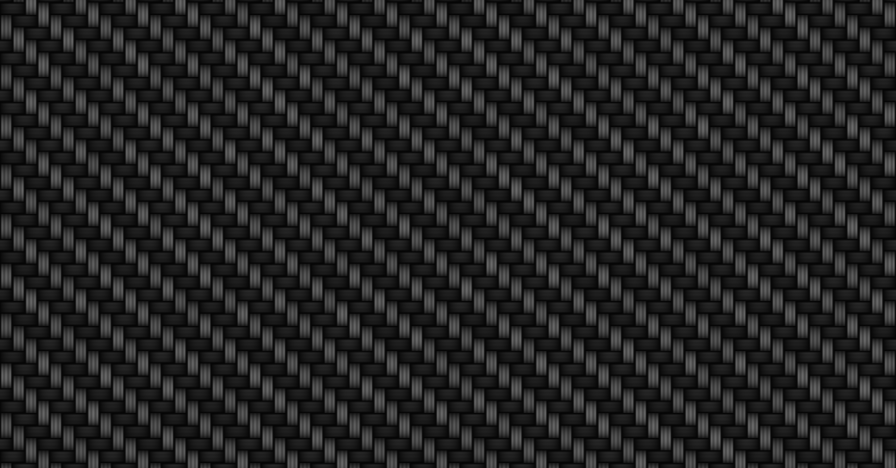
Reproduce this texture procedurally as a Shadertoy shader.

```glsl
// Dark carbon-fibre cloth: a 2/2 twill of bright upright tows over dark level tows.
#define REPEATS 18.0      // twill repeats across the canvas
#define ROW_SHIFT 0.2     // vertical offset of the weave, in tows
#define FIBRES 3.0        // streaks across one tow
#define STREAK 0.20       // streak contrast
#define WARP_LIGHT 0.325  // peak brightness of upright tows
#define WEFT_LIGHT 0.135  // peak brightness of level tows
#define GAP_DARK 0.018    // brightness of the gaps
#define VARIATION 0.10    // brightness change between floats
#define SAMPLES 3         // antialiasing grid per pixel

const float PI = 3.14159265;

float hash(vec2 p) {
    p = fract(p * vec2(0.1031, 0.1173));
    p += dot(p, p.yx + 33.33);
    return fract((p.x + p.y) * p.x * 47.3);
}

// Soft-edged strip across a tow, 0 at its borders
float strip(float across, float edge) {
    return smoothstep(0.0, edge, across) * smoothstep(0.0, edge, 1.0 - across);
}

// Fine fibres running along a tow
float fibres(float across, float seed) {
    float wave = cos(2.0 * PI * (FIBRES * across - 0.5));
    return 1.0 + STREAK * wave + 0.08 * (hash(vec2(floor(across * 6.0), seed)) - 0.5);
}

// Upright float: two tows long, rounded at both ends
float warp(float across, float along, float seed) {
    float crown = pow(max(sin(PI * along), 0.0), 0.75);
    float body = strip(across, 0.18) * fibres(across, seed);
    return mix(0.05, WARP_LIGHT * mix(0.85, 1.0, along), crown) * body;
}

// Level float: lit along its upper side, shaded at its ends
float weft(float across, float along, float seed) {
    float crown = pow(max(sin(PI * along), 0.0), 0.7);
    float body = strip(across, 0.2) * mix(1.0, 0.55, across);
    return WEFT_LIGHT * crown * body * mix(1.0, fibres(across, seed), 0.4);
}

// Brightness of the cloth; p counts tows rightward and downward
float twill(vec2 p) {
    vec2 cell = floor(p);
    vec2 local = p - cell;
    bool warpOnTop = mod(cell.y - cell.x - 1.0, 4.0) < 2.0;

    // Distance along the visible float, and an id shared by its two cells
    float run = warpOnTop ? p.y - cell.x - 1.0 : p.x - cell.y;
    float along = mod(run, 4.0) * 0.5;
    vec2 id = vec2(warpOnTop ? cell.x : cell.y + 211.0, floor(run / 4.0) + 90.0);
    float seed = hash(id);

    float light = warpOnTop ? warp(local.x, along, seed * 50.0)
                            : weft(local.y, along, seed * 50.0);
    return GAP_DARK + light * (1.0 + VARIATION * (2.0 * seed - 1.0));
}

void mainImage(out vec4 fragColor, in vec2 fragCoord) {
    float towsPerUnit = 4.0 * REPEATS / iResolution.x;
    float light = 0.0;
    for (int j = 0; j < SAMPLES; j++) {
        for (int i = 0; i < SAMPLES; i++) {
            vec2 jitter = (vec2(i, j) + 0.5) / float(SAMPLES) - 0.5;
            vec2 point = fragCoord + jitter;
            point.y = iResolution.y - point.y;
            light += twill(point * towsPerUnit - vec2(0.0, ROW_SHIFT));
        }
    }
    light /= float(SAMPLES * SAMPLES);
    fragColor = vec4(vec3(light), 1.0);
}
```
